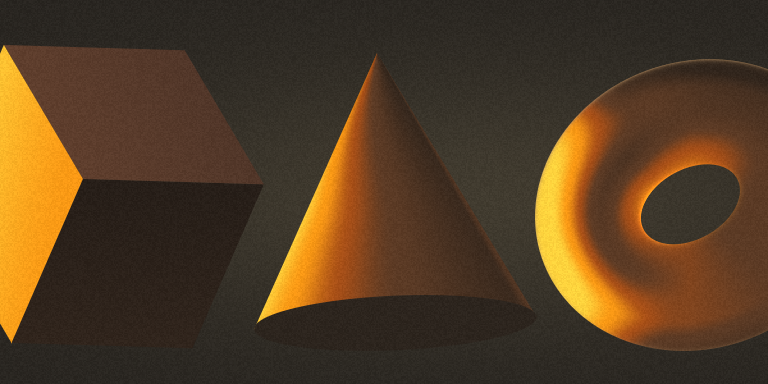
A Shadertoy shader for this background:

```glsl
// Warm side-lit cube, cone and torus on a dark, grainy studio backdrop.

// Palette
const vec3 BACK_DARK = vec3(0.155, 0.142, 0.125);
const vec3 BACK_GLOW = vec3(0.255, 0.232, 0.185);
const vec3 SHADOW = vec3(0.19, 0.145, 0.11);
const vec3 BROWN = vec3(0.36, 0.23, 0.145);
const vec3 RUST = vec3(0.66, 0.31, 0.09);
const vec3 ORANGE = vec3(0.98, 0.60, 0.08);
const vec3 YELLOW = vec3(1.0, 0.83, 0.24);
const vec3 RIM = vec3(0.72, 0.56, 0.38);

// Layout, in canvas heights
const vec2 CUBE_NEAR = vec2(0.216, 0.534);
const vec2 CUBE_TOP = vec2(-0.206, 0.349);
const vec2 CUBE_SIDE = vec2(0.471, -0.014);
const vec2 CUBE_DOWN = vec2(-0.186, -0.427);
const vec2 APEX = vec2(0.982, 0.862);
const vec2 BASE_LEFT = vec2(0.662, 0.143);
const vec2 BASE_RIGHT = vec2(1.397, 0.175);
const float BASE_HEIGHT = 0.071;
const vec2 RING_CENTER = vec2(1.815, 0.466);
const vec2 RING_RADII = vec2(0.427, 0.374);
const float RING_TILT = 0.33;
const vec2 HOLE_CENTER = vec2(1.798, 0.468);
const vec2 HOLE_RADII = vec2(0.1385, 0.091);
const float HOLE_TILT = 0.506;
const float GRAIN_CELLS = 300.0;
const float GRAIN = 0.045;

float hash(vec2 p) {
    vec3 q = fract(vec3(p.xyx) * 0.1031);
    q += dot(q, q.yzx + 33.33);
    return fract((q.x + q.y) * q.z);
}

// Signed distance to a line; negative on the right of a to b
float edge(vec2 p, vec2 a, vec2 b) {
    vec2 e = normalize(b - a), d = p - a;
    return e.x * d.y - e.y * d.x;
}

// Parallelogram with a corner and two sides, u clockwise before v
float parallelogram(vec2 p, vec2 o, vec2 u, vec2 v) {
    float across = max(edge(p, o + v, o), edge(p, o + u, o + u + v));
    float along = max(edge(p, o, o + u), edge(p, o + u + v, o + v));
    return max(across, along);
}

// Approximate signed distance to a tilted ellipse
float ellipse(vec2 p, vec2 center, vec2 radii, float tilt) {
    vec2 d = p - center;
    float c = cos(tilt), s = sin(tilt);
    vec2 q = vec2(c * d.x + s * d.y, c * d.y - s * d.x);
    float k = length(q / radii);
    return k * (k - 1.0) / max(length(q / (radii * radii)), 0.0001);
}

float cover(float d) {
    return clamp(0.5 - d * iResolution.y, 0.0, 1.0);
}

// Light level to colour
vec3 heat(float v) {
    vec3 c = mix(SHADOW, BROWN, smoothstep(0.05, 0.38, v));
    c = mix(c, RUST, smoothstep(0.36, 0.62, v));
    c = mix(c, ORANGE, smoothstep(0.58, 0.84, v));
    return mix(c, YELLOW, smoothstep(0.82, 1.05, v));
}

vec3 backdrop(vec2 p) {
    vec2 q = (p - vec2(1.2, 0.48)) / vec2(1.1, 0.36);
    return mix(BACK_DARK, BACK_GLOW, exp(-dot(q, q)));
}

vec3 drawCube(vec3 col, vec2 p) {
    vec3 front = mix(vec3(0.15, 0.118, 0.095), vec3(0.20, 0.15, 0.115), 1.0 - p.y * 1.9);
    vec3 top = mix(vec3(0.40, 0.26, 0.185), vec3(0.27, 0.185, 0.145), p.x * 0.9 + p.y * 0.5 - 0.25);
    vec3 side = heat(0.93 - p.x * 0.55 + 0.12 * (p.y - 0.5));
    col = mix(col, front, cover(parallelogram(p, CUBE_NEAR, CUBE_SIDE, CUBE_DOWN)));
    col = mix(col, top, cover(parallelogram(p, CUBE_NEAR, CUBE_TOP, CUBE_SIDE)));
    return mix(col, side, cover(parallelogram(p, CUBE_NEAR, CUBE_DOWN, CUBE_TOP)));
}

vec3 drawCone(vec3 col, vec2 p) {
    float body = max(edge(p, APEX, BASE_RIGHT), max(edge(p, BASE_RIGHT, BASE_LEFT), edge(p, BASE_LEFT, APEX)));
    float slope = (p.x - APEX.x) / max(APEX.y - p.y, 0.001);
    float u = clamp((slope + 0.445) / 1.049, 0.0, 1.0);
    float light = exp(-1.95 * u) * mix(0.68, 1.0, 1.0 - smoothstep(0.42, 0.86, p.y));
    light += 0.14 * smoothstep(0.95, 1.0, u);
    col = mix(col, heat(light), cover(body));
    // Shaded underside
    vec2 span = BASE_RIGHT - BASE_LEFT;
    float base = ellipse(p, (BASE_LEFT + BASE_RIGHT) * 0.5, vec2(length(span) * 0.5, BASE_HEIGHT), atan(span.y, span.x));
    return mix(col, mix(SHADOW, BACK_DARK, 0.45), cover(base));
}

vec3 drawTorus(vec3 col, vec2 p) {
    float outer = ellipse(p, RING_CENTER, RING_RADII, RING_TILT);
    float hole = ellipse(p, HOLE_CENTER, HOLE_RADII, HOLE_TILT);
    float t = clamp(hole / max(hole - outer, 0.001), 0.0, 1.0);
    vec2 d = normalize(p - HOLE_CENTER + 0.00001);
    float left = max(-d.x, 0.0);
    // Broad tone, hollow on the left, lit outer flank, glowing inner lip
    float light = 0.36 + 0.16 * max(dot(d, vec2(-0.6, -0.8)), 0.0);
    light -= 0.22 * left * exp(-pow((t - 0.33) / 0.2, 2.0));
    light -= 0.20 * t * smoothstep(0.3, 1.0, dot(d, vec2(0.7, 0.71)));
    light -= 0.20 * smoothstep(0.7, 1.0, t) * smoothstep(0.5, 1.0, abs(d.y));
    light += 0.70 * smoothstep(0.35, 1.0, t) * smoothstep(0.3, 1.0, dot(d, vec2(-0.98, -0.17)));
    light += 0.32 * (1.0 - smoothstep(0.0, 0.5, t)) * smoothstep(-0.5, 0.9, dot(d, vec2(-0.5, 0.87)));
    vec3 ring = heat(light);
    float lip = exp(-abs(hole) * 160.0) * (0.15 + 0.3 * left);
    float rim = exp(-abs(outer) * 230.0) * (0.25 + 0.45 * smoothstep(-0.2, 0.9, dot(d, vec2(-0.5, 0.87))));
    ring = mix(ring, RIM, rim) + ORANGE * lip;
    return mix(col, ring, cover(max(outer, -hole)));
}

void mainImage(out vec4 fragColor, in vec2 fragCoord) {
    vec2 p = fragCoord / iResolution.y;
    vec3 col = drawTorus(drawCone(drawCube(backdrop(p), p), p), p);
    float grain = hash(floor(p * GRAIN_CELLS)) - 0.5;
    col += grain * GRAIN * (0.6 + col);
    fragColor = vec4(clamp(col, 0.0, 1.0), 1.0);
}
```
